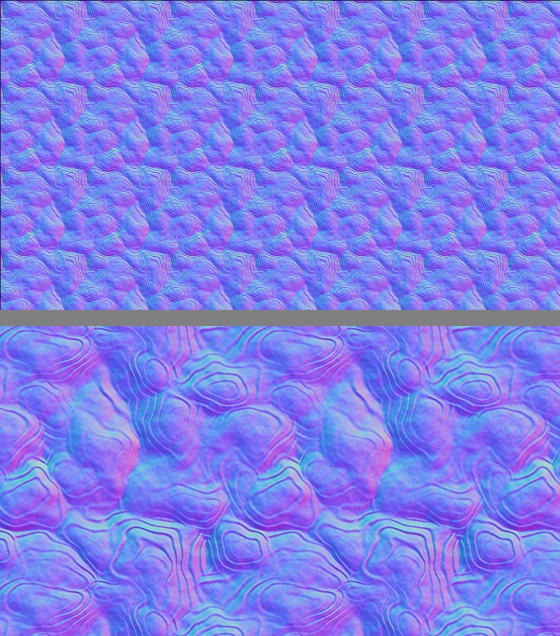
Top: the whole. Bottom: its middle third, enlarged.
This texture map is drawn by a Shadertoy shader. Its source:

```glsl
// Tiled tangent-space normal map of eroded, finely layered rock lobes.

const float TILE_SIZE = 0.2718;    // tile side, in canvas heights
const int LOBES_PER_SIDE = 4;
const float STRATA_SPACING = 0.037; // in tile units
const float TAU = 6.2831853;

float hash(vec2 p) {
    vec3 q = fract(vec3(p.xyx) * 0.1031);
    q += dot(q, q.yzx + 33.33);
    return fract((q.x + q.y) * q.z);
}

vec2 hash2(vec2 p) {
    return vec2(hash(p + 17.3), hash(p + 61.7));
}

// Integer cell index, safe against rounding at the wrap.
vec2 wrapCell(vec2 cell, float period) {
    return floor(mod(cell + 0.5, period));
}

// Value noise that wraps after 'period' cells.
float tileNoise(vec2 p, float period) {
    vec2 cell = floor(p);
    vec2 f = fract(p);
    f = f * f * f * (f * (f * 6.0 - 15.0) + 10.0);
    vec2 lo = wrapCell(cell, period);
    vec2 hi = wrapCell(cell + 1.0, period);
    float bottom = mix(hash(lo), hash(vec2(hi.x, lo.y)), f.x);
    float top = mix(hash(vec2(lo.x, hi.y)), hash(hi), f.x);
    return mix(bottom, top, f.y);
}

float tileFbm(vec2 p, float period) {
    float sum = 0.0;
    float amplitude = 0.5;
    for (int i = 0; i < 3; i++) {
        sum += amplitude * (tileNoise(p * period, period) - 0.5);
        period *= 2.0;
        amplitude *= 0.5;
    }
    return sum;
}

float smoothMax(float a, float b, float blend) {
    float overlap = max(blend - abs(a - b), 0.0) / blend;
    return max(a, b) + 0.25 * blend * overlap * overlap;
}

vec2 rotate(vec2 p, float angle) {
    float c = cos(angle), s = sin(angle);
    return vec2(c * p.x + s * p.y, c * p.y - s * p.x);
}

// One low dome with wavy strata that are strongest on its upper side.
float lobeHeight(vec2 p, vec2 id, float wobble, float strength) {
    vec2 center = (id + 0.05 + 0.9 * hash2(id)) / float(LOBES_PER_SIDE);
    vec2 d = fract(p - center + 0.5) - 0.5;
    float angle = -0.35 + 2.0 * (hash(id + 5.1) - 0.5);
    vec2 radii = vec2(0.30, 0.19) * mix(0.65, 1.3, hash(id + 9.4));
    float r = length(rotate(d, angle) / radii);

    float dome = 0.062 * (1.0 - pow(r, 1.6)) + 0.035 * hash(id + 23.9);
    float phase = TAU * (r * radii.y / STRATA_SPACING + wobble);
    float ridge = sin(phase + 0.8 * sin(phase));
    float crown = smoothstep(0.05, 0.5, r) * mix(0.55, 1.0, smoothstep(-0.1, 0.1, d.y));
    return dome + 0.0034 * strength * crown * ridge;
}

float rockHeight(vec2 p) {
    vec2 warp = vec2(tileFbm(p, 4.0), tileFbm(p + 0.37, 4.0));
    vec2 q = p + 0.2 * warp;
    float wobble = 1.6 * tileNoise(p * 7.0, 7.0) + 0.5 * tileNoise(p * 17.0, 17.0);
    float strength = mix(0.1, 1.6, tileNoise(p * 7.0 + 2.5, 7.0));

    float height = -1.0;
    for (int y = 0; y < LOBES_PER_SIDE; y++) {
        for (int x = 0; x < LOBES_PER_SIDE; x++) {
            float lobe = lobeHeight(q, vec2(x, y), wobble, strength);
            height = smoothMax(height, lobe, 0.008);
        }
    }
    return height + 0.026 * tileFbm(p + 0.61, 8.0) + 0.007 * tileFbm(p, 30.0);
}

// Shortened normals soften the colour, as a blurred relief would.
vec3 normalColor(vec2 p, float stepSize) {
    float h = rockHeight(p);
    vec2 slope = vec2(rockHeight(p + vec2(stepSize, 0.0)) - h,
                      rockHeight(p + vec2(0.0, stepSize)) - h) / stepSize;
    return 0.5 + 0.465 * normalize(vec3(-slope, 1.0));
}

void mainImage(out vec4 fragColor, in vec2 fragCoord) {
    // Four samples smooth the creases.
    vec3 color = vec3(0.0);
    for (int i = 0; i < 4; i++) {
        vec2 offset = vec2(i % 2, i / 2) * 0.5 - 0.25;
        vec2 fromTop = (fragCoord + offset - vec2(0.0, iResolution.y)) / iResolution.y;
        color += 0.25 * normalColor(fromTop / TILE_SIZE, 0.006);
    }

    // Thin dark seam along the left and top borders.
    float edge = min(fragCoord.x, iResolution.y - fragCoord.y) / iResolution.y;
    color *= mix(0.4, 1.0, smoothstep(0.001, 0.004, edge));
    fragColor = vec4(color, 1.0);
}
```
